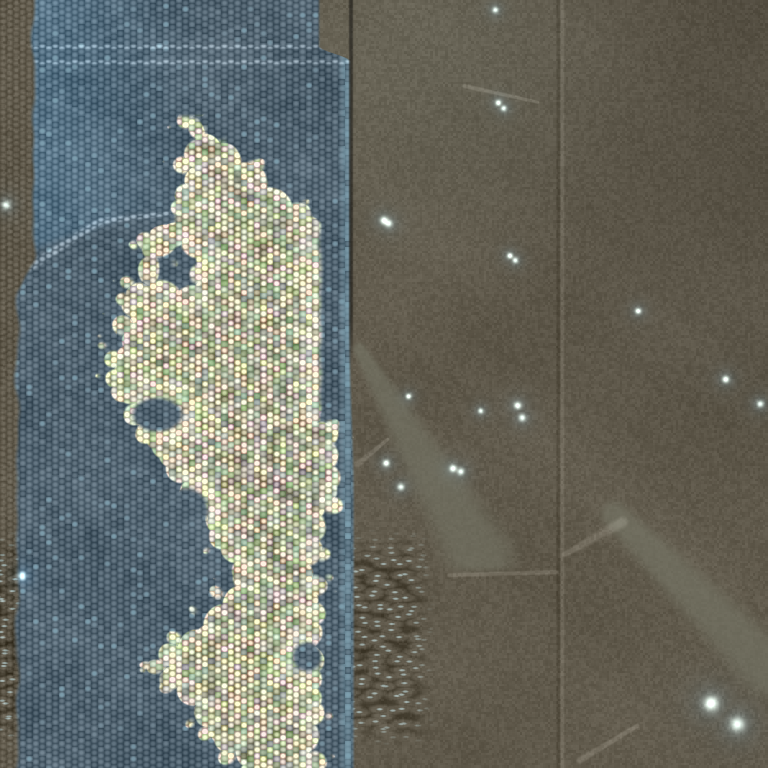
Write a WebGL 1 fragment shader that draws this texture.

```glsl
precision highp float;
// Worn blue woven strip with a ragged gold patch, beside scratched brown film with glints.
uniform vec2 u_resolution;

#define WEAVE vec2(118.0, 126.0)
#define BROWN vec3(0.375, 0.350, 0.295)
#define BLUE vec3(0.315, 0.385, 0.435)
#define SKY vec3(0.50, 0.64, 0.70)
#define OLIVE vec3(0.43, 0.43, 0.34)
#define CREAM vec3(1.0, 1.0, 0.89)
#define HAZE vec3(0.46, 0.46, 0.40)
#define GRAIN 0.055
#define RAGGED 0.055
#define SEAM_X 0.732

float hash(vec2 p) {
  return fract(sin(dot(p, vec2(12.99, 78.23))) * 43758.5);
}

vec2 hash2(vec2 p) {
  return vec2(hash(p), hash(p + 37.7));
}

// Distance to the nearest scattered cell point
float cells(vec2 p) {
  vec2 id = floor(p), f = fract(p);
  float d = 2.0;
  for (int j = -1; j <= 1; j++)
    for (int i = -1; i <= 1; i++) {
      vec2 o = vec2(float(i), float(j));
      d = min(d, length(o + hash2(id + o) - f));
    }
  return d;
}

float waves(vec2 p) {
  return (sin(p.x + 1.7 * sin(p.y * 0.8)) + sin(p.y * 1.3 + 1.4 * sin(p.x * 0.7))
    + 0.5 * sin(p.x * 2.3 - p.y * 2.7)) * 0.4;
}

float ramp(float a, float b, float x) {
  return clamp((x - a) / (b - a), 0.0, 1.0);
}

// Soft line from a to b whose half width changes from wa to wb
float streak(vec2 p, vec2 a, vec2 b, float wa, float wb) {
  vec2 s = b - a;
  float h = clamp(dot(p - a, s) / dot(s, s), 0.0, 1.0);
  return 1.0 - smoothstep(0.3, 1.0, length(p - a - s * h) / mix(wa, wb, h));
}

// Pair of bright points with a faint bluish halo
vec3 glint(vec2 p, vec2 c, vec2 gap, float r) {
  float a = length(p - c), b = length(p - c - gap);
  float core = exp(-a * a / (r * r)) + 0.8 * exp(-b * b / (r * r));
  float halo = exp(-min(a, b) / (r * 1.8));
  return core * vec3(0.75, 0.78, 0.72) + halo * vec3(0.06, 0.15, 0.22);
}

vec3 film(vec2 p, float grain) {
  vec3 c = BROWN + 0.018 * waves(p * 17.0) + GRAIN * (grain - 0.5);
  c += vec3(0.03, 0.04, 0.04) * (1.0 - smoothstep(0.0, 0.35, length(p - vec2(0.56, 0.08))));
  c += 0.025 * (0.5 - cells(p * vec2(95.0, 130.0)));
  c *= 1.0 - 0.10 * smoothstep(0.5, 1.0, p.x) * smoothstep(0.8, 0.1, p.y);
  // Hazy rubs
  float rub = streak(p, vec2(0.468, 0.455), vec2(0.625, 0.725), 0.012, 0.062);
  rub *= 1.0 - smoothstep(0.735, 0.75, p.y);
  rub = max(rub, streak(p, vec2(0.80, 0.67), vec2(1.0, 0.87), 0.025, 0.052));
  c = mix(c, HAZE, 0.62 * rub);
  // Seam, creases and scratches
  float seam = 1.0 - smoothstep(0.001, 0.004, abs(p.x - SEAM_X));
  float shade = 1.0 - smoothstep(0.001, 0.004, abs(p.x - SEAM_X + 0.005));
  c += 0.06 * seam - 0.055 * shade;
  float crease = streak(p, vec2(0.585, 0.749), vec2(0.725, 0.745), 0.004, 0.004);
  crease = max(crease, streak(p, vec2(0.735, 0.722), vec2(0.81, 0.68), 0.005, 0.010));
  crease = max(crease, streak(p, vec2(0.605, 0.112), vec2(0.70, 0.133), 0.004, 0.003));
  crease = max(crease, streak(p, vec2(0.465, 0.605), vec2(0.505, 0.572), 0.006, 0.003));
  crease = max(crease, streak(p, vec2(0.755, 0.99), vec2(0.83, 0.945), 0.006, 0.004));
  c += 0.085 * crease;
  // Scuffed corner with sideways flecks
  float scuff = smoothstep(0.68, 0.74, p.y) * (1.0 - smoothstep(0.93, 0.98, p.y));
  scuff *= 1.0 - smoothstep(0.53, 0.57, p.x);
  float fleck = cells(p * vec2(42.0, 105.0));
  c -= 0.12 * scuff * smoothstep(0.35, 0.8, fleck);
  return c + scuff * smoothstep(0.24, 0.05, fleck) * vec3(0.24, 0.32, 0.36);
}

vec3 strip(vec2 p, float bead, float rnd) {
  float upper = 1.0 - smoothstep(-0.01, 0.01, p.y - 0.34 + 0.35 * min(p.x, 0.17));
  vec3 c = BLUE + vec3(0.015, 0.055, 0.08) * upper * smoothstep(0.3, 0.03, p.x);
  c += 0.03 * waves(p * 24.0) + 0.15 * (bead - 0.45) + 0.09 * (rnd - 0.5);
  c = mix(c, SKY, bead * smoothstep(0.91, 1.0, rnd) * 0.8);
  c = mix(c, SKY, 0.5 * smoothstep(0.014, 0.0, abs(p.x - 0.452)) * (0.5 + rnd));
  float fold = streak(p, vec2(0.04, 0.347), vec2(0.13, 0.288), 0.008, 0.006);
  fold = max(fold, streak(p, vec2(0.13, 0.288), vec2(0.22, 0.278), 0.006, 0.004));
  float band = smoothstep(0.004, 0.001, abs(abs(p.y - 0.071) - 0.010));
  return c + (0.17 * fold + 0.16 * band) * (0.4 + bead);
}

// Gold cover: positive inside
float goldShape(vec2 p) {
  float t = p.y;
  float left = 0.242 - 0.010 * ramp(0.15, 0.24, t) - 0.042 * ramp(0.28, 0.30, t)
    - 0.045 * ramp(0.30, 0.45, t) + 0.160 * ramp(0.51, 0.75, t)
    - 0.110 * ramp(0.75, 0.865, t) + 0.110 * ramp(0.865, 1.0, t);
  float right = 0.252 + 0.080 * ramp(0.16, 0.21, t) + 0.085 * ramp(0.21, 0.29, t)
    + 0.025 * ramp(0.54, 0.56, t) - 0.023 * ramp(0.65, 0.70, t);
  float lump = 0.42 - cells(p * 38.0);
  float straight = ramp(0.27, 0.31, t) - ramp(0.52, 0.55, t);
  float d = min(p.x - left + RAGGED * lump, right - p.x + mix(0.04, 0.004, straight) * lump);
  d = min(d, t - 0.152);
  // Bare hollows
  d = min(d, length(p - vec2(0.235, 0.350)) - 0.022 + 0.04 * lump);
  d = min(d, length((p - vec2(0.205, 0.540)) * vec2(0.8, 1.2)) - 0.026);
  d = min(d, length(p - vec2(0.242, 0.665)) - 0.029);
  return min(d, length(p - vec2(0.40, 0.855)) - 0.019);
}

void main() {
  vec2 p = gl_FragCoord.xy / u_resolution;
  p.y = 1.0 - p.y;
  float aa = 1.5 / u_resolution.y;
  vec2 w = p * WEAVE;
  w.y += 0.5 * mod(floor(w.x), 2.0);
  float rnd = hash(floor(w));
  float bead = smoothstep(0.62, 0.12, length(fract(w) - 0.5));
  vec3 col = film(p, hash(floor(p * 300.0)));

  // Blue strip and ribbed left margin
  float l = 0.041 - 0.021 * smoothstep(0.33, 0.39, p.y) + 0.004 * waves(p * 45.0);
  float r = 0.456 + 0.005 * smoothstep(0.45, 0.65, p.y) - 0.040 * (1.0 - smoothstep(0.06, 0.08, p.y));
  col += 0.10 * (bead - 0.5) * (1.0 - smoothstep(l, l + aa, p.x));
  col = mix(col, strip(p, bead, rnd), smoothstep(l - aa, l + 0.006, p.x) * smoothstep(r + aa, r - 0.003, p.x));
  col *= 1.0 - 0.45 * smoothstep(0.004, 0.001, abs(p.x - 0.457)) * (1.0 - smoothstep(0.4, 0.5, p.y));

  // Gold patch
  float d = goldShape(p);
  float light = bead * (0.35 + 0.75 * rnd) + 0.55 * (0.45 - cells(p * 62.0));
  light += 0.25 * smoothstep(0.045, 0.0, d);
  vec3 tint = vec3(rnd, hash(floor(w) + 9.0), hash(floor(w) + 21.0)) - 0.5;
  vec3 gold = mix(OLIVE, CREAM, clamp(light + 0.12, 0.0, 1.0)) + 0.13 * tint;
  col = mix(col, gold, smoothstep(-0.003 - aa, 0.003 + aa, d));

  // Glints
  col += glint(p, vec2(0.926, 0.916), vec2(0.034, 0.027), 0.0085);
  col += glint(p, vec2(0.649, 0.134), vec2(0.007, 0.007), 0.0035);
  col += glint(p, vec2(0.500, 0.287), vec2(0.006, 0.004), 0.0045);
  col += glint(p, vec2(0.664, 0.333), vec2(0.007, 0.006), 0.0035);
  col += glint(p, vec2(0.674, 0.528), vec2(0.006, 0.016), 0.0042);
  col += glint(p, vec2(0.590, 0.610), vec2(0.010, 0.004), 0.0042);
  col += glint(p, vec2(0.503, 0.603), vec2(0.019, 0.031), 0.0040);
  col += glint(p, vec2(0.945, 0.494), vec2(0.045, 0.032), 0.0042);
  col += glint(p, vec2(0.532, 0.516), vec2(0.094, 0.019), 0.0033);
  col += glint(p, vec2(0.029, 0.750), vec2(-0.021, -0.483), 0.0048);
  col += glint(p, vec2(0.831, 0.405), vec2(-0.186, -0.392), 0.0035);
  gl_FragColor = vec4(clamp(col, 0.0, 1.0), 1.0);
}
```
